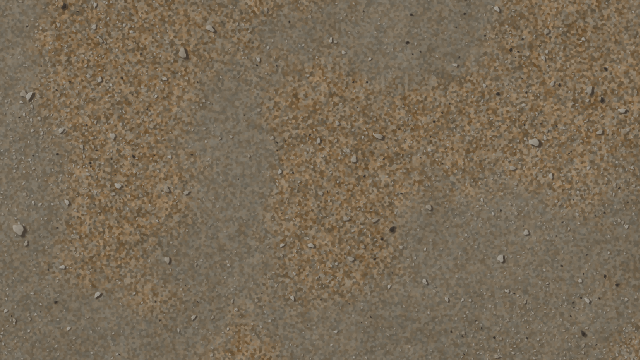
This texture is drawn by a Shadertoy shader. Its source:

```glsl
#define SAND_COLOR vec3(0.472, 0.414, 0.332)
#define RUST_TINT vec3(0.030, -0.004, -0.036)
#define SHELL_COLOR vec3(0.63, 0.61, 0.57)
#define DARK_STONE vec3(0.23, 0.205, 0.18)
#define SHADOW_COLOR vec3(0.25, 0.215, 0.18)
#define GRAIN_SCALE 150.0
#define GRAIN_CONTRAST 0.20
#define RELIEF 0.05
#define LIGHT_DIR normalize(vec2(-0.85, 0.5))

float hash(vec2 p) {
    vec3 q = fract(p.xyx * vec3(0.1031, 0.1030, 0.0973));
    q += dot(q, q.yzx + 33.33);
    return fract((q.x + q.y) * q.z);
}

vec2 hash2(vec2 p) {
    return vec2(hash(p), hash(p + 71.7));
}

float noise(vec2 p) {
    vec2 i = floor(p), f = fract(p);
    f = f * f * (3.0 - 2.0 * f);
    return mix(mix(hash(i), hash(i + vec2(1, 0)), f.x),
               mix(hash(i + vec2(0, 1)), hash(i + vec2(1, 1)), f.x), f.y);
}

float fbm(vec2 p) {
    float sum = 0.0, amp = 0.5;
    for (int i = 0; i < 5; i++) {
        sum += amp * noise(p);
        p = mat2(1.6, 1.2, -1.2, 1.6) * p + 13.1;
        amp *= 0.5;
    }
    return sum;
}

// Softly blended cells: x is brightness, y is warmth, both centred on zero
vec2 grains(vec2 p) {
    vec2 cell = floor(p), sum = vec2(0.0);
    float total = 0.0;
    for (int y = -1; y <= 1; y++)
    for (int x = -1; x <= 1; x++) {
        vec2 id = cell + vec2(x, y);
        vec2 d = p - id - 0.1 - 0.8 * hash2(id);
        float w = exp(-9.0 * dot(d, d));
        sum += w * (hash2(id + 307.0) - 0.5);
        total += w;
    }
    return sum / total;
}

// Signed distance to a rotated, unevenly chipped pebble
float pebble(vec2 d, float radius, vec2 rnd) {
    float a = rnd.x * 6.2832;
    d = mat2(cos(a), -sin(a), sin(a), cos(a)) * d;
    d.y *= 1.15 + 0.9 * rnd.y;
    float angle = atan(d.y, d.x);
    float chips = 0.14 * sin(3.0 * angle + 9.0 * rnd.y) + 0.07 * sin(5.0 * angle + 20.0 * rnd.x);
    return length(d) - radius * (1.0 + chips);
}

// One scattered layer of shell bits and stones with their cast shadows
vec3 scatter(vec3 col, vec2 uv, float scale, float density, float radius, float darkShare, float shade) {
    vec2 p = uv * scale, cell = floor(p);
    float soft = 0.75 * scale / iResolution.y;
    for (int y = -1; y <= 1; y++)
    for (int x = -1; x <= 1; x++) {
        vec2 id = cell + vec2(x, y);
        vec2 key = id + scale * 3.7;
        float cluster = smoothstep(0.25, 0.75, noise(id / scale * 3.5 + 5.0));
        if (hash(key) > density * (0.4 + 1.2 * cluster)) continue;
        vec2 rnd = hash2(key + 19.0);
        float r = radius * scale * mix(0.55, 1.25, hash(key + 43.0));
        vec2 d = p - id - 0.15 - 0.7 * hash2(key + 87.0);
        float shadow = pebble(d + LIGHT_DIR * r * 0.6, r, rnd);
        col = mix(col, SHADOW_COLOR, shade * (1.0 - smoothstep(-soft, soft + 0.3 * r, shadow)));
        float tone = hash(key + 131.0);
        vec3 stone = mix(SAND_COLOR, SHELL_COLOR, 0.45 + 0.55 * tone);
        stone = mix(stone, DARK_STONE, step(hash(key + 173.0), darkShare));
        stone += 0.05 * dot(d / r, LIGHT_DIR) + 0.05 * (noise(d / r * 3.0 + key) - 0.5);
        col = mix(col, stone, 0.95 * (1.0 - smoothstep(-soft, soft, pebble(d, r, rnd))));
    }
    return col;
}

void mainImage(out vec4 fragColor, in vec2 fragCoord) {
    vec2 uv = fragCoord / iResolution.y;

    // Patches of coarse rusty grains among smooth, paler silt
    float coarse = smoothstep(0.34, 0.58, fbm(uv * 3.2 + 8.0));
    vec2 grain = grains(uv * GRAIN_SCALE);
    vec2 lumps = grains(uv * GRAIN_SCALE * 0.5 + 50.0);
    float strength = mix(0.5, 1.0, coarse);

    vec3 col = SAND_COLOR + RUST_TINT * (0.9 * coarse - 0.5);
    col += GRAIN_CONTRAST * strength * (grain.x + 0.25 * lumps.x);
    col += RUST_TINT * strength * 1.3 * (grain.y + lumps.y);

    // Shallow dents and swells lit from the side
    vec2 reach = LIGHT_DIR * 0.012;
    float slope = fbm(uv * 7.0 - reach * 7.0) - fbm(uv * 7.0 + reach * 7.0);
    col += RELIEF * (2.0 * slope + 0.9 * (fbm(uv * 2.0 + 31.0) - 0.48));

    // Loose bits from fine to large
    col = scatter(col, uv, 85.0, 0.20, 0.0028, 0.06, 0.35);
    col = scatter(col, uv, 40.0, 0.10, 0.0045, 0.08, 0.55);
    col = scatter(col, uv, 20.0, 0.10, 0.0075, 0.12, 0.75);
    col = scatter(col, uv, 9.0, 0.11, 0.0125, 0.18, 0.85);

    fragColor = vec4(clamp(col, 0.0, 1.0), 1.0);
}
```
